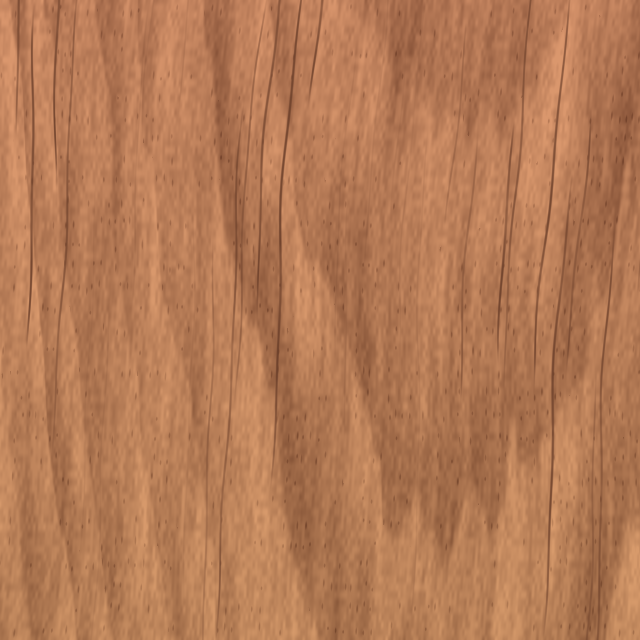
Write a WebGL 2 fragment shader that draws this texture.

```glsl
#version 300 es
precision highp float;
// Flat-sawn timber: nested growth rings opening upward, with fine vertical
// fibre, short pores and long tapered cracks. Rings are parabolas, the grain
// is bent by layered sines, pores are cellular and cracks come from a loop.

uniform vec2 u_resolution;
out vec4 fragColor;

const float TAU = 6.28318;

// Colours
const vec3 DARK_WOOD  = vec3(0.54, 0.34, 0.23);
const vec3 LIGHT_WOOD = vec3(0.82, 0.575, 0.41);
const vec3 CRACK_TONE = vec3(0.41, 0.24, 0.16);
const vec3 TOP_TINT    = vec3(1.01, 0.985, 1.0);
const vec3 BOTTOM_TINT = vec3(0.99, 1.01, 0.975);

// Grain and rings
const float BASE_TONE  = 0.80;
const float GRAIN_LEAN = 0.07;
const vec2  RING_APEX  = vec2(0.72, 0.14);
const float RING_CURVE = 8.5;
const float RING_RATE  = 1.5;

// Pores and cracks
const vec2  PORE_GRID   = vec2(90.0, 30.0);
const float PORE_DEPTH  = 0.38;
const int   CRACK_COUNT = 34;
const float CRACK_WIDTH = 0.0027;
const float CRACK_DEPTH = 0.85;

float hash(vec2 p) {
    vec3 q = fract(vec3(p.xyx) * 0.1031);
    q += dot(q, q.yzx + 33.33);
    return fract((q.x + q.y) * q.z);
}

float valueNoise(vec2 p) {
    vec2 cell = floor(p), f = fract(p);
    f = f * f * (3.0 - 2.0 * f);
    float low  = mix(hash(cell), hash(cell + vec2(1, 0)), f.x);
    float high = mix(hash(cell + vec2(0, 1)), hash(cell + vec2(1, 1)), f.x);
    return mix(low, high, f.y);
}

// Noise centred on zero
float grainNoise(vec2 p) { return valueNoise(p + 50.0) - 0.5; }

// Sideways shift of the fibres at a point
float grainDrift(vec2 p) {
    return GRAIN_LEAN * (p.y - 0.5)
         + 0.010 * sin(4.0 * p.y + 2.0 * p.x + 0.6)
         + 0.003 * sin(11.0 * p.y + 7.0 * p.x);
}

// Darkness of the growth rings: a crisp lower edge that fades upward
float ringShade(vec2 p, vec2 grain) {
    float across = p.x - RING_APEX.x;
    float level = p.y - RING_APEX.y - RING_CURVE * across * across;
    level += 0.22 * grainNoise(p * vec2(5.0, 3.0));
    level += 0.16 * grainNoise(grain * vec2(60.0, 5.0));
    float ring = level * RING_RATE + 0.12 * sin(level * 4.0);
    float phase = fract(ring);
    float strength = mix(0.22, 0.5, hash(vec2(floor(ring) + 40.0, 3.0)));
    return strength * smoothstep(0.0, 0.1, phase) * (1.0 - smoothstep(0.05, 0.85, phase));
}

// Short dark dashes, one candidate per cell
float poreMask(vec2 grain, float density) {
    vec2 cell = floor(grain * PORE_GRID) + 100.0;
    vec2 centre = 0.5 + 0.4 * (vec2(hash(cell), hash(cell + 17.0)) - 0.5);
    vec2 offset = (fract(grain * PORE_GRID) - centre) / PORE_GRID;
    vec2 size = vec2(0.0022, mix(0.004, 0.010, hash(cell + 31.0)));
    float present = step(hash(cell + 53.0), density);
    return present * (1.0 - smoothstep(0.2, 1.0, length(offset / size)));
}

// Long tapered splits, gathered in bands across the board
float crackMask(vec2 grain, float pixel) {
    float mask = 0.0;
    for (int i = 0; i < CRACK_COUNT; i++) {
        float id = float(i) + 1.0;
        float x = mix(-0.05, 1.05, (id - 1.0 + hash(vec2(id, 1.0))) / float(CRACK_COUNT));
        float along = grain.y - mix(-0.05, 1.05, hash(vec2(id, 2.0)));
        float reach = along / mix(0.14, 0.46, hash(vec2(id, 3.0)));
        float taper = max(1.0 - reach * reach, 0.0);
        float cluster = smoothstep(-0.2, 0.7, cos(TAU * (x - 0.01) / 0.42));
        cluster = max(cluster, smoothstep(0.65, 0.75, x));
        float strength = mix(0.15, 1.0, cluster) * mix(0.45, 1.0, hash(vec2(id, 4.0)));
        float lean = 0.04 * (hash(vec2(id, 5.0)) - 0.5);
        float wobble = 0.0015 * sin(24.0 * grain.y + id * 2.4);
        float dist = abs(grain.x - x - lean * along - wobble);
        float width = CRACK_WIDTH * mix(0.5, 1.0, taper * strength) + 0.5 * pixel;
        float wear = 0.65 + 0.7 * valueNoise(vec2(id * 7.0, grain.y * 9.0 + 20.0));
        float line = 1.0 - smoothstep(0.1 * width, width, dist);
        mask = max(mask, line * min(strength * wear, 1.0) * smoothstep(0.0, 0.5, taper));
    }
    return mask;
}

void main() {
    vec2 p = gl_FragCoord.xy / u_resolution;
    vec2 grain = vec2(p.x - grainDrift(p), p.y);

    // Rings, broad streaks, fibres and speckle
    float rings = ringShade(p, grain);
    float tone = BASE_TONE - rings;
    tone += 0.36 * grainNoise(grain * vec2(13.0, 1.3));
    tone += 0.28 * grainNoise(grain * vec2(42.0, 3.5));
    tone += 0.32 * grainNoise(grain * vec2(120.0, 11.0));
    tone += 0.34 * grainNoise(grain * vec2(250.0, 85.0));

    // Pores crowd into the darker wood
    float patches = valueNoise(grain * vec2(12.0, 4.0) + 9.0);
    tone -= PORE_DEPTH * poreMask(grain, 0.30 * patches + 0.9 * rings);

    vec3 colour = mix(DARK_WOOD, LIGHT_WOOD, clamp(tone, -0.3, 1.1));
    colour *= mix(BOTTOM_TINT, TOP_TINT, p.y);
    colour = mix(colour, CRACK_TONE, CRACK_DEPTH * crackMask(grain, 1.0 / u_resolution.x));
    fragColor = vec4(colour, 1.0);
}
```
